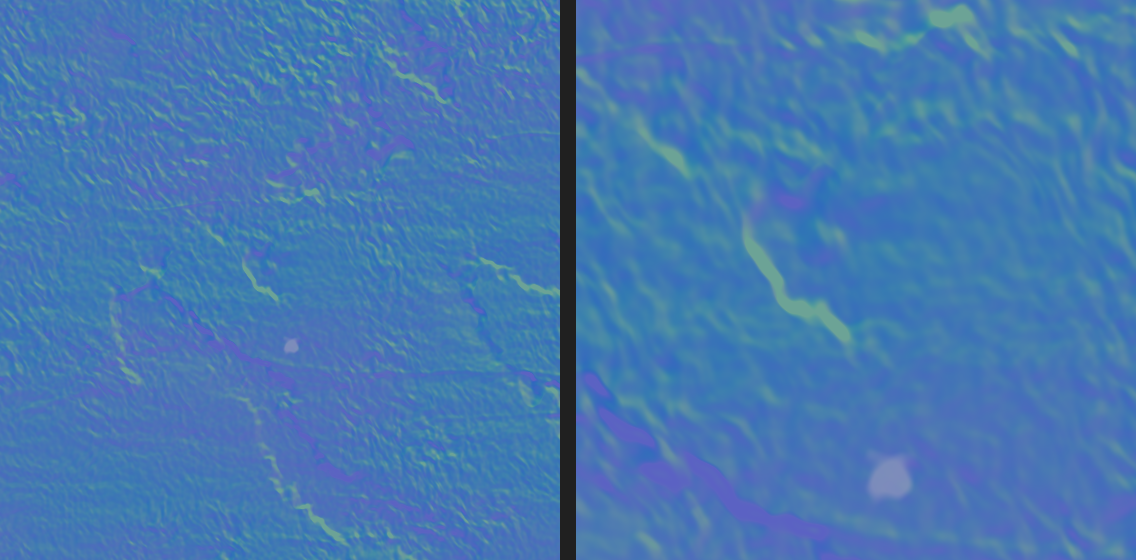
Left, the full canvas; right, a detail of the centre.
Give the GLSL for this texture map, as a WebGL 1 fragment shader.

```glsl
precision highp float;
// Weathered layered rock drawn as a slope map in blue, violet, teal and green.
// A height field of slanted grain, level strata, cracks and chipped plates is
// differentiated; its slopes, plus a broad regional drift, set the colour.

uniform vec2 u_resolution;

#define GRAIN 0.82         // slope of the slanted grain
#define STRATA 0.2         // slope of the level layers
#define PLATE_HEIGHT 0.018 // step at plate edges
#define CRACK_DEPTH 0.003
#define WARP 0.012         // raggedness of all outlines
#define SAMPLE_STEP 0.0025 // distance between height samples
#define DRIFT vec2(0.45, -0.42)
#define LIGHT vec2(0.36, 0.84) // slope direction that turns green
#define BASE_COLOR vec3(0.267, 0.468, 0.706)
#define CHIP_COLOR vec3(0.56, 0.59, 0.74)

vec2 hashGradient(vec2 cell) {
  vec3 q = fract(cell.xyx * vec3(0.1031, 0.1030, 0.0973));
  q += dot(q, q.yzx + 33.33);
  float angle = 6.2832 * fract((q.x + q.y) * q.z);
  return vec2(cos(angle), sin(angle));
}

float noise(vec2 p) {
  vec2 i = floor(p), f = p - i;
  vec2 s = f * f * f * (f * (f * 6.0 - 15.0) + 10.0);
  vec2 e = vec2(1.0, 0.0);
  float a = dot(hashGradient(i), f);
  float b = dot(hashGradient(i + e.xy), f - e.xy);
  float c = dot(hashGradient(i + e.yx), f - e.yx);
  float d = dot(hashGradient(i + e.xx), f - e.xx);
  return mix(mix(a, b, s.x), mix(c, d, s.x), s.y);
}

float fbm(vec2 p) {
  float sum = 0.0, amplitude = 1.0;
  for (int i = 0; i < 5; i++) {
    sum += amplitude * noise(p);
    p = p * 2.1 + 17.3;
    amplitude *= 0.5;
  }
  return sum;
}

// Coordinates along and across a line that falls to the right
vec2 slant(vec2 p, float angle) {
  vec2 d = vec2(cos(angle), -sin(angle));
  return vec2(dot(p, d), dot(p, vec2(-d.y, d.x)));
}

vec2 ragged(vec2 p) {
  return p + WARP * vec2(noise(p * 9.0 + 40.0), noise(p * 9.0 + 71.0));
}

// Coarse at the upper left, patchy elsewhere, calm in the middle
float roughness(vec2 p) {
  float upper = smoothstep(0.5, 0.85, p.y - 0.25 * p.x + 0.1);
  float calm = smoothstep(0.16, 0.0, abs(p.y - 0.48));
  float patches = 0.9 * noise(p * 3.7 + 5.0) + 0.5 * noise(p * 11.0);
  return clamp(0.36 + 0.4 * upper - 0.15 * calm + patches, 0.18, 1.0);
}

// Chipped plates with ragged edges: 0 outside, 1 on the face
float plates(vec2 p) {
  float n = noise(slant(p, 0.9) * vec2(4.0, 8.5) + 24.0);
  n += 0.2 * noise(p * 21.0 + 8.0) + 0.12 * noise(p * 47.0 + 3.0);
  float chipped = smoothstep(-0.05, 0.3, noise(p * 3.4 + 51.0));
  return chipped * smoothstep(0.0, 0.17, n);
}

float height(vec2 p) {
  float rough = roughness(p);
  float turn = smoothstep(-0.2, 0.2, noise(p * 4.0 + 33.0));
  p = ragged(p);

  // Short grain, steep in some areas and shallow in others, with fine grit
  vec2 q = p + 0.006 * noise(p * 31.0 + 2.0);
  vec2 steep = slant(q, 1.1), shallow = slant(q, 0.6);
  float grain = mix(noise(steep * vec2(34.0, 62.0) + 90.0),
                    noise(shallow * vec2(34.0, 62.0) + 20.0), turn) / 62.0;
  grain += 0.75 * noise(steep * vec2(72.0, 110.0) + 30.0) / 110.0;
  float h = GRAIN * rough * grain + 0.2 * noise(p * 90.0) / 90.0;

  // Level strata, dipping slightly to the right
  float level = p.y + 0.05 * p.x;
  h += STRATA * noise(vec2(p.x * 5.0, level * 32.0) + 13.0) / 32.0;

  // Long narrow cracks
  float seam = noise(vec2(p.x * 1.3, level * 8.0) + 9.0) / 0.035;
  float open = smoothstep(-0.1, 0.3, noise(p * vec2(2.5, 5.0) + 62.0));
  h -= CRACK_DEPTH * open * exp(-seam * seam);
  return h + PLATE_HEIGHT * plates(p);
}

// Soft oval patch
float patchAt(vec2 p, vec2 center, vec2 size) {
  vec2 d = (p - center) / size;
  return exp(-dot(d, d));
}

// Regional tilt: positive is violet, negative is teal
float drift(vec2 p) {
  float v = 0.65 * fbm(p * vec2(2.6, 4.2) + 3.0) - 0.03;
  v += 0.3 * plates(ragged(p));
  v += 0.45 * patchAt(p, vec2(0.36, 0.25), vec2(0.3, 0.12));
  v += 0.25 * patchAt(p, vec2(0.42, 0.69), vec2(0.25, 0.06));
  v -= 0.42 * patchAt(p, vec2(0.4, 0.49), vec2(0.5, 0.11));
  v -= 0.25 * patchAt(p, vec2(0.8, 0.15), vec2(0.25, 0.15));
  return 2.0 * smoothstep(-0.38, 0.38, v) - 1.0;
}

vec3 slopeColor(vec2 slope) {
  float lit = dot(slope, LIGHT), bend = lit * lit;
  float green = clamp(0.1 * lit + 0.03 * bend, -0.1, 0.17);
  float red = 0.07 * slope.x + 0.1 * bend;
  red = clamp(red, -0.08, 0.09 + 0.4 * max(green, 0.0));
  return BASE_COLOR + vec3(red, green, -0.7 * green);
}

void main() {
  vec2 p = gl_FragCoord.xy / min(u_resolution.x, u_resolution.y);
  vec2 e = vec2(SAMPLE_STEP, 0.0);
  float h = height(p);
  vec2 slope = vec2(height(p + e.xy) - h, height(p + e.yx) - h) / SAMPLE_STEP;
  vec3 color = slopeColor(slope + DRIFT * drift(p));

  // Small pale chip with a ragged rim
  float chip = length(p - vec2(0.52, 0.382)) + 0.012 * noise(p * 70.0);
  color = mix(color, CHIP_COLOR, 0.7 * smoothstep(0.018, 0.008, chip));
  gl_FragColor = vec4(color, 1.0);
}
```
